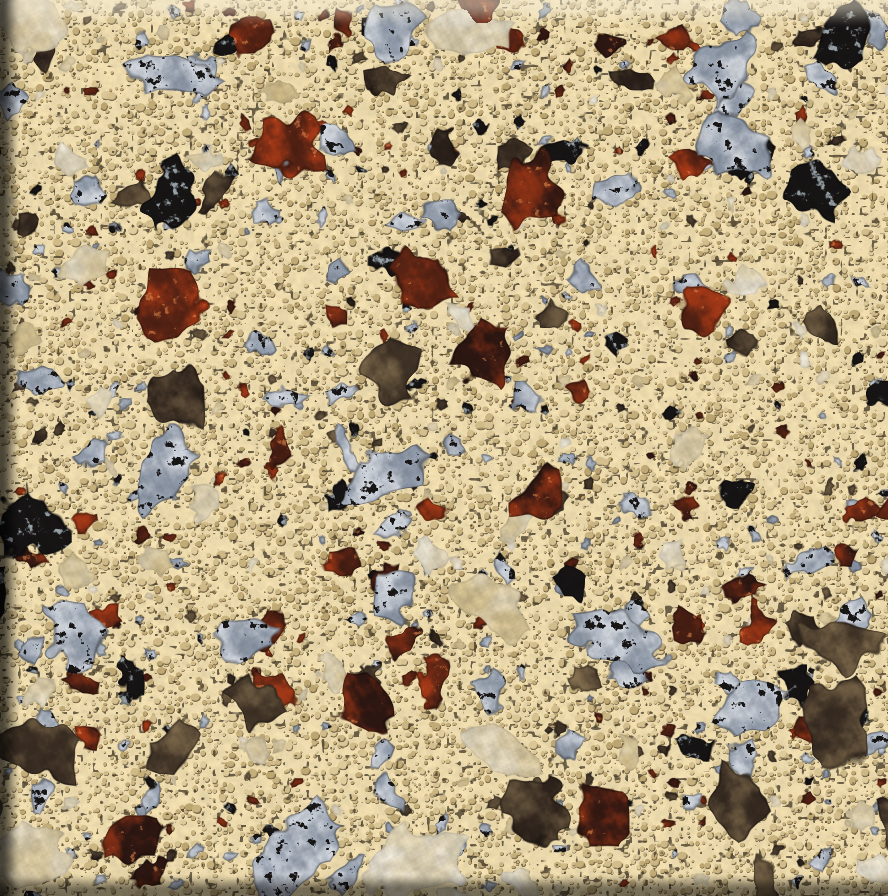
This texture is drawn by a WebGL 1 fragment shader. Its source:

```glsl
precision highp float;
uniform vec2 u_resolution;

const vec3 CREAM = vec3(0.93, 0.86, 0.68);
const vec3 TAN = vec3(0.73, 0.64, 0.43);
const vec3 UMBER = vec3(0.38, 0.32, 0.22);
const vec3 INK = vec3(0.09, 0.08, 0.08);

float hash(vec2 p) {
  return fract(sin(dot(p, vec2(127.1, 311.7))) * 43758.5453);
}

vec2 hash2(vec2 p) {
  return vec2(hash(p), hash(p + 37.7));
}

float noise(vec2 p) {
  vec2 i = floor(p), f = fract(p);
  f = f * f * (3.0 - 2.0 * f);
  return mix(mix(hash(i), hash(i + vec2(1.0, 0.0)), f.x),
             mix(hash(i + vec2(0.0, 1.0)), hash(i + 1.0), f.x), f.y);
}

float fbm(vec2 p) {
  float sum = 0.0, gain = 0.53;
  for (int i = 0; i < 4; i++) {
    sum += gain * noise(p);
    p = p * 2.1 + 17.3;
    gain *= 0.5;
  }
  return sum;
}

// Irregular polygon: intersection of jittered half planes
float shard(vec2 p, float radius, vec2 id) {
  float turn = 6.2832 * hash(id + 5.1);
  float stretch = mix(1.0, 1.55, hash(id + 8.3));
  p = mat2(cos(turn), sin(turn), -sin(turn), cos(turn)) * p;
  p *= vec2(1.0 / stretch, sqrt(stretch));
  float d = -1.0;
  for (int i = 0; i < 6; i++) {
    vec2 key = id + float(i) * 3.7;
    float a = (float(i) + 0.75 * hash(key)) * 1.0472;
    d = max(d, dot(p, vec2(cos(a), sin(a))) - radius * mix(0.6, 1.15, hash(key + 1.9)));
  }
  return d;
}

// Mineral colour chosen by kind
vec3 mineral(vec2 uv, float kind, vec2 id) {
  vec2 q = uv + id * 0.37;
  float cloud = smoothstep(0.25, 0.75, fbm(q * 38.0));
  float fine = fbm(q * 105.0);
  float tint = hash(id + 2.6);
  vec3 granite = mix(vec3(0.56, 0.60, 0.66), vec3(0.84, 0.86, 0.89), cloud);
  granite = mix(granite, INK, smoothstep(0.56, 0.66, fine + 0.12 * (cloud - 0.5)));
  vec3 jasper = mix(vec3(0.18, 0.09, 0.07), vec3(0.63, 0.22, 0.09),
                    clamp(cloud * 0.8 + tint * 0.55 - 0.12, 0.0, 1.0));
  jasper = mix(jasper, vec3(0.82, 0.50, 0.27), 0.6 * smoothstep(0.62, 0.75, fine));
  vec3 flint = mix(vec3(0.15, 0.11, 0.09), vec3(0.50, 0.42, 0.30), cloud * 0.6 + tint * 0.4);
  vec3 basalt = mix(INK, vec3(0.55, 0.59, 0.61), smoothstep(0.55, 0.72, fine));
  vec3 quartz = mix(vec3(0.80, 0.72, 0.52), vec3(0.91, 0.89, 0.84), cloud * 0.4 + tint * 0.6);
  vec3 col = granite;
  col = mix(col, jasper, step(0.30, kind));
  col = mix(col, flint, step(0.55, kind));
  col = mix(col, basalt, step(0.72, kind));
  col = mix(col, quartz, step(0.83, kind));
  return col * mix(0.86, 1.12, fine);
}

// One scattered size class of chips, laid over the ground
vec3 addChips(vec3 ground, vec2 uv, float cells, float density, vec2 size, float seed, float px) {
  vec2 p = uv * cells;
  vec2 rough = vec2(noise(p * 7.0 + seed), noise(p * 7.0 + seed + 40.0)) - 0.5;
  vec2 cell = floor(p), nearest = cell;
  float d = 1.0;
  for (int y = -1; y <= 1; y++) {
    for (int x = -1; x <= 1; x++) {
      vec2 id = cell + vec2(float(x), float(y)) + seed;
      vec2 centre = id - seed + 0.18 + 0.64 * hash2(id);
      float radius = mix(size.x, size.y, hash(id + 11.3));
      float s = shard(p - centre + rough * radius * 0.55, radius, id);
      s += step(density, hash(id + 21.7));
      if (s < d) { d = s; nearest = id; }
    }
  }
  d /= cells;
  float kind = hash(nearest + 31.9);
  float rim = smoothstep(0.0, 0.0035, -d);
  float rimDark = mix(0.62, 0.9, step(0.83, kind));
  vec3 col = mineral(uv, kind, nearest) * mix(rimDark, 1.0, rim);
  return mix(ground, col, smoothstep(px, -px, d) * step(d, 0.5 / cells));
}

// Rounded sand grains with a shaded lower side
vec3 addGrains(vec3 ground, vec2 uv, float cells, float density, float seed, float px) {
  vec2 p = uv * cells, cell = floor(p);
  float soft = px * cells;
  for (int y = -1; y <= 1; y++) {
    for (int x = -1; x <= 1; x++) {
      vec2 id = cell + vec2(float(x), float(y));
      vec2 key = id + seed;
      vec2 q = p - id - 0.2 - 0.6 * hash2(key);
      float radius = mix(0.2, 0.52, hash(key + 4.4));
      q.x *= mix(0.75, 1.3, hash(key + 9.2));
      float keep = step(hash(key + 6.6), density);
      float d = length(q) - radius;
      float crescent = smoothstep(-0.1, 0.5, dot(q, vec2(0.5, -0.85)) / radius);
      crescent *= smoothstep(-0.22, -0.02, d);
      vec3 body = mix(TAN, CREAM, 0.75 * hash(key + 14.8));
      body = mix(body, UMBER, crescent * 0.85);
      ground = mix(ground, body, keep * smoothstep(0.5 * soft, -0.5 * soft, d));
    }
  }
  return ground;
}

// Bright upper bevel, shadowed left and lower bevels
vec3 bevel(vec3 col, vec2 uv) {
  col = mix(col, vec3(0.97, 0.94, 0.86), 0.5 * smoothstep(0.968, 0.995, uv.y));
  col *= mix(0.32, 1.0, smoothstep(0.002, 0.024, uv.x));
  return col * mix(0.5, 1.0, smoothstep(0.006, 0.026, uv.y));
}

void main() {
  vec2 uv = gl_FragCoord.xy / u_resolution.y;
  float px = 1.0 / u_resolution.y;

  // Sandy binder
  vec3 col = CREAM * mix(0.93, 1.06, fbm(uv * 150.0));
  col = addGrains(col, uv, 165.0, 0.38, 3.0, px);
  col = addGrains(col, uv, 98.0, 0.42, 71.0, px);
  float speck = smoothstep(0.78, 0.9, noise(uv * 230.0));
  col = mix(col, UMBER * 0.65, 0.75 * speck);

  // Stone chips, small to large
  col = addChips(col, uv, 34.0, 0.42, vec2(0.13, 0.27), 13.0, px);
  col = addChips(col, uv, 15.0, 0.58, vec2(0.19, 0.31), 47.0, px);
  col = addChips(col, uv, 8.0, 0.66, vec2(0.23, 0.34), 89.0, px);

  gl_FragColor = vec4(clamp(bevel(col, uv), 0.0, 1.0), 1.0);
}
```
